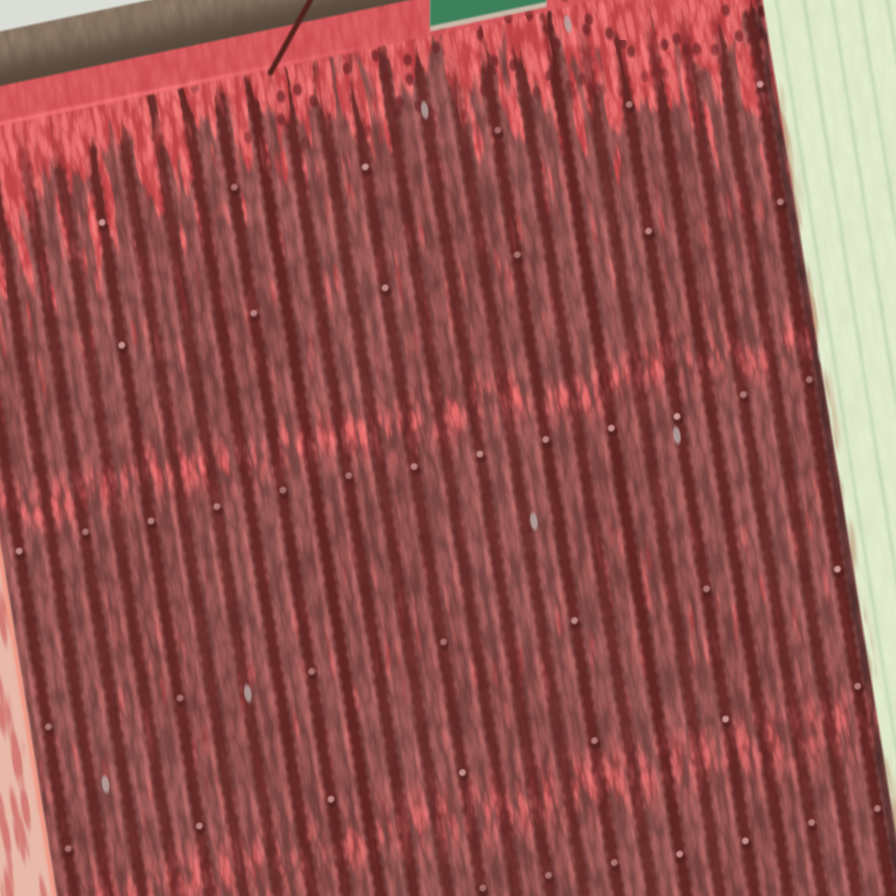
A WebGL 1 fragment shader for this texture:

```glsl
precision highp float;
uniform vec2 u_resolution;

float hash(vec2 p) {
  return fract(sin(dot(p, vec2(41.3, 289.1))) * 4375.85);
}

// Cellular noise: distance to the nearest point, and that cell's id
vec2 cell(vec2 p) {
  vec2 base = floor(p), best = vec2(9.0, 0.0);
  for (int j = -1; j <= 1; j++) {
    for (int i = -1; i <= 1; i++) {
      vec2 c = base + vec2(float(i), float(j));
      float d = distance(p, c + vec2(hash(c), hash(c + 17.0)));
      if (d < best.x) best = vec2(d, hash(c + 5.0));
    }
  }
  return best;
}

float streaks(vec2 p) {
  return 1.0 - 0.65 * cell(p).x - 0.35 * cell(p * 2.1 + 7.0).x;
}

float bump(float x, float width) {
  x /= width;
  return exp(-x * x);
}

float segment(vec2 p, vec2 a, vec2 b) {
  vec2 ab = b - a;
  return length(p - a - ab * clamp(dot(p - a, ab) / dot(ab, ab), 0.0, 1.0));
}

void main() {
  vec2 p = gl_FragCoord.xy / u_resolution;
  p.y = 1.0 - p.y;
  float soft = 0.0015 + 0.7 / u_resolution.y;

  // Roof axes: u runs across the ribs, v runs down from the ridge
  float u = p.x - 0.16 * (p.y - 0.5);
  float v = p.y + 0.21 * p.x;
  float depth = v - 0.141;
  float pitch = 0.03796;
  float rib = (u - 0.6107) / pitch;
  float f = fract(rib + 0.5) - 0.5;
  float ribId = floor(rib + 0.5);

  float coarse = streaks(vec2(u * 52.0, v * 9.0));
  float fine = streaks(vec2(u * 85.0, v * 24.0) + 31.0);

  // Weathered sheet with dark grooves and lit rib edges
  vec3 roof = mix(vec3(0.46, 0.26, 0.25), vec3(0.60, 0.34, 0.33), smoothstep(0.3, 0.85, fine));
  roof += 0.012 * sin(u * 23.0 + 2.0 * sin(v * 11.0));
  float groove = smoothstep(0.25, 0.07, abs(f) + 0.02 * sin(v * 420.0));
  groove *= 0.75 + 0.25 * hash(vec2(ribId, 3.0));
  float lit = bump(f + 0.29, 0.09) + 0.5 * bump(f - 0.32, 0.07);
  roof += vec3(0.13, 0.08, 0.08) * lit * (0.5 + 0.6 * coarse);
  roof = mix(roof, vec3(0.37, 0.13, 0.12), groove * 0.9);

  // Surviving red paint: below the ridge, at the laps, and in loose streaks
  float reach = 0.25 + 3.0 * depth - 0.12 * cos(u * 7.0) + 0.12 * groove;
  float paint = smoothstep(-0.08, 0.13, coarse - reach);
  float lap = bump(v - 0.567 - 0.008 * sin(u * 31.0), 0.027) + 0.8 * bump(v - 1.016 + 0.03 * (u - 0.5), 0.035);
  paint = max(paint, lap * smoothstep(0.42, 0.78, 0.5 * (coarse + fine)));
  float loose = bump(v - 0.83, 0.12) + bump(v - 0.38, 0.13);
  paint = max(paint, 0.55 * loose * smoothstep(0.68, 0.9, coarse));
  vec3 red = mix(vec3(0.78, 0.27, 0.28), vec3(0.93, 0.43, 0.43), smoothstep(0.35, 0.8, fine));
  red *= 1.0 - 0.42 * groove * smoothstep(0.0, 0.07, depth - 0.04 * hash(vec2(ribId, 8.0)));
  red += 0.05 * lit;
  roof = mix(roof, red, clamp(paint, 0.0, 1.0) * 0.92);

  // Dark stains near the ridge, pale chips anywhere
  vec2 stain = cell(vec2(u * 62.0, v * 42.0));
  float stained = step(0.72, stain.y) * smoothstep(0.42, 0.15, stain.x) * smoothstep(0.12, 0.04, abs(depth - 0.02));
  roof = mix(roof, vec3(0.42, 0.15, 0.16), stained * 0.75 * smoothstep(0.15, 0.4, u));
  vec2 chip = cell(vec2(u * 40.0, v * 16.0) + 60.0);
  roof = mix(roof, vec3(0.73, 0.68, 0.67), step(0.985, chip.y) * smoothstep(0.22, 0.1, chip.x) * 0.8);

  // Screw rows: every fourth rib, every second at the laps
  for (int i = 0; i < 6; i++) {
    float n = float(i);
    float row = 0.268 + 0.175 * n - 0.033 * sin(n * 1.5708);
    float every = mod(n, 3.0) == 2.0 ? 2.0 : 4.0;
    float k = floor(rib / every + 0.5);
    float jitter = hash(vec2(k, n)) - 0.5;
    vec2 d = vec2((rib - k * every) * pitch + 0.003 * jitter, v - row - 0.012 * jitter);
    roof = mix(roof, vec3(0.30, 0.12, 0.12), 0.6 * smoothstep(0.007, 0.003, length(d - vec2(0.001, 0.005))));
    roof = mix(roof, vec3(0.84, 0.64, 0.63), (0.75 + 0.4 * jitter) * smoothstep(0.0055, 0.002, length(d)));
  }

  // Ridge flashing, its lower lip, the beam and the light beyond
  vec3 flashing = mix(vec3(0.78, 0.28, 0.30), vec3(0.88, 0.39, 0.40), fine);
  flashing = mix(flashing, vec3(0.45, 0.17, 0.17), stained * 0.6 * smoothstep(0.45, 0.6, u));
  vec3 color = mix(flashing, roof, smoothstep(-soft, soft, depth));
  color += vec3(0.10, 0.09, 0.09) * bump(depth + 0.003, 0.003) * smoothstep(0.6, 0.2, u);
  vec3 beam = mix(vec3(0.35, 0.29, 0.24), vec3(0.58, 0.50, 0.43), smoothstep(0.095, 0.045, v) * (0.5 + 0.5 * fine));
  color = mix(beam, color, smoothstep(-soft, soft, v - 0.096));
  color = mix(vec3(0.86, 0.87, 0.84), color, smoothstep(-soft, soft, v - 0.035));

  // Green box with a pale lip, and a leaning rod
  float side = smoothstep(0.065 + soft, 0.065 - soft, abs(p.x - 0.545));
  color = mix(color, vec3(0.80, 0.72, 0.66), side * smoothstep(0.136 + soft, 0.136 - soft, v));
  color = mix(color, vec3(0.24, 0.50, 0.36), side * smoothstep(0.130 + soft, 0.130 - soft, v));
  float rod = segment(p, vec2(0.352, -0.01), vec2(0.302, 0.081));
  color = mix(color, vec3(0.32, 0.13, 0.11), smoothstep(0.003 + soft, 0.003 - soft, rod));

  // Pale green sheet on the right, with thin seams and a shaded edge
  float seam = bump(fract((u - 0.931) / 0.031) - 0.5, 0.09);
  vec3 pale = mix(vec3(0.88, 0.92, 0.80), vec3(0.76, 0.84, 0.71), 0.7 * seam);
  pale += 0.04 * (fine - 0.6);
  pale = mix(pale, vec3(0.70, 0.50, 0.38), 0.6 * bump(u - 0.933, 0.006) * smoothstep(0.5, 0.8, coarse));
  color *= 1.0 - 0.4 * bump(u - 0.926, 0.005);
  color = mix(color, pale, smoothstep(-soft, soft, u - 0.931));

  // Faded pink sheet at the lower left
  vec3 pink = mix(vec3(0.91, 0.72, 0.66), vec3(0.80, 0.42, 0.40), smoothstep(0.55, 0.82, coarse) * 0.8);
  pink = mix(pink, vec3(0.95, 0.60, 0.52), bump(u + 0.019, 0.003));
  color = mix(pink, color, smoothstep(-soft, soft, u + 0.0163));

  gl_FragColor = vec4(clamp(color, 0.0, 1.0), 1.0);
}
```
